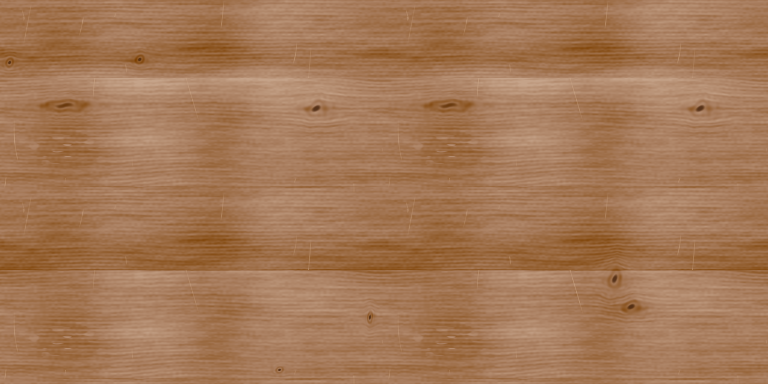
Give the GLSL for this texture, as a WebGL 1 fragment shader.

```glsl
precision highp float;
// Worn brown wood planks: a board pair tiled two by two, with knots, stains and scratches.

uniform vec2 u_resolution;

const vec3 DARK_WOOD = vec3(0.56, 0.35, 0.155);
const vec3 MID_WOOD = vec3(0.658, 0.487, 0.366);
const vec3 LIGHT_WOOD = vec3(0.755, 0.615, 0.51);
const vec3 KNOT_COLOR = vec3(0.31, 0.18, 0.10);
const vec3 SCRATCH_COLOR = vec3(0.84, 0.70, 0.57);
const vec2 TILES = vec2(2.0, 2.0);
const float FIRST_SEAM = 0.406;   // board edge, as a fraction of the tile height
const float SECOND_SEAM = 0.568;  // distance to the next edge, same unit
const float SEAM_WIDTH = 0.0012;
const float SCRATCH_WIDTH = 0.0010;
const float GRAIN_LINES = 58.0;
const float RIB_LINES = 50.0;
const int SCRATCHES = 18;

float hash(vec2 p) {
  return fract(sin(dot(p, vec2(127.1, 311.7))) * 4375.85);
}

// Value noise that wraps in x after the given whole number of cells.
float noise(vec2 p, float period) {
  vec2 i = floor(p), f = fract(p);
  f = f * f * (3.0 - 2.0 * f);
  float x0 = mod(i.x, period), x1 = mod(i.x + 1.0, period);
  float low = mix(hash(vec2(x0, i.y)), hash(vec2(x1, i.y)), f.x);
  float high = mix(hash(vec2(x0, i.y + 1.0)), hash(vec2(x1, i.y + 1.0)), f.x);
  return mix(low, high, f.y);
}

// Noise over one tile, centred on zero.
float tileNoise(vec2 p, float cols, float rows) {
  return noise(p * vec2(cols, rows), cols) - 0.5;
}

float wrapped(float x) { return fract(x + 0.5) - 0.5; }

float bump(float x, float width) { return exp(-x * x / (width * width)); }

// Bends the grain around a knot and adds its ring, streak and dark core.
void addKnot(vec2 d, vec2 size, inout float bend, inout float stain, inout float core) {
  vec2 n = d / size + 0.22 * sin(d.yx * 130.0 + 1.0);
  float e = length(n);
  bend -= 0.65 * d.y * exp(-0.10 * e * e);
  stain += exp(-0.30 * e * e) * (0.26 + 0.25 * cos(e * 4.0));
  stain += 0.26 * exp(-2.0 * n.y * n.y - 0.10 * n.x * n.x);
  core = max(core, 1.0 - smoothstep(0.25, 0.85, e));
}

// Thin curved marks, repeated in each tile and faded differently per tile.
float scratches(vec2 s, vec2 tile, float px) {
  float sum = 0.0;
  for (int k = 0; k < SCRATCHES; k++) {
    float id = float(k);
    vec2 d = s - vec2(hash(vec2(id, 3.1)), 0.5 * hash(vec2(id, 7.7)));
    d.x = wrapped(d.x);
    float len = mix(0.006, 0.08, pow(hash(vec2(id, 5.3)), 2.0));
    float tilt = 0.6 * (hash(vec2(id, 9.2)) - 0.5);
    float curve = 6.0 * (hash(vec2(id, 1.9)) - 0.5);
    float off = abs(d.x - tilt * d.y - curve * d.y * d.y);
    float line = 1.0 - smoothstep(0.0, SCRATCH_WIDTH + px * 0.6, off);
    float fade = 1.0 - smoothstep(0.5, 1.0, abs(d.y) / len);
    sum += line * fade * mix(0.25, 0.5, hash(tile + vec2(id, 2.3)));
  }
  return min(sum, 0.7);
}

void main() {
  vec2 uv = gl_FragCoord.xy / u_resolution;
  float px = 1.0 / u_resolution.y;
  vec2 p = vec2(uv.x * 2.0, 1.0 - uv.y);  // canvas height is 1, y runs down
  vec2 grid = vec2(uv.x * TILES.x, p.y * TILES.y - FIRST_SEAM);
  vec2 tile = floor(grid), t = fract(grid);
  float firstRow = 1.0 - step(0.5, abs(tile.y));
  float topRow = step(tile.y, -0.5);
  float board = step(SECOND_SEAM, t.y);

  // Knots: a pair in every column, then single ones.
  float bend = 0.0, stain = 0.0, core = 0.0, slit = 0.0;
  vec2 q = vec2(t.x, p.y);
  addKnot(q - vec2(0.174, 0.275), vec2(0.034, 0.009), bend, stain, slit);
  addKnot(q - vec2(0.826, 0.284), vec2(0.016, 0.012), bend, stain, core);
  addKnot(p - vec2(1.602, 0.729), vec2(0.010, 0.016), bend, stain, core);
  addKnot(p - vec2(1.646, 0.800), vec2(0.014, 0.010), bend, stain, core);
  addKnot(p - vec2(0.964, 0.828), vec2(0.004, 0.010), bend, stain, core);
  addKnot(p - vec2(0.729, 0.964), vec2(0.006, 0.005), bend, stain, core);
  addKnot(p - vec2(0.026, 0.164), vec2(0.006, 0.007), bend, stain, core);
  addKnot(p - vec2(0.365, 0.156), vec2(0.007, 0.007), bend, stain, core);

  // Broad shading: lighter below each edge, stained in soft uneven patches.
  float tone = 0.55 + 0.30 * tileNoise(t + board * 3.0, 5.0, 6.0);
  tone += (1.0 - smoothstep(0.0, 0.17, t.y)) * mix(0.0, 0.24, firstRow);
  tone -= 0.33 * smoothstep(0.70, 0.96, t.y);
  tone += 0.36 * topRow * smoothstep(0.88, 1.0, t.y);
  float sway = 0.08 * tileNoise(t, 3.0, 5.0);
  float patchy = 0.45 + 0.55 * max(bump(t.y - 0.36, 0.16), bump(t.y - 0.80, 0.18));
  float dark = bump(wrapped(t.x + sway - 0.15), 0.10) + bump(wrapped(t.x + sway - 0.57), 0.09);
  float pale = bump(wrapped(t.x - sway - 0.35), 0.09) + bump(wrapped(t.x - sway - 0.69), 0.08);
  tone += 0.10 * pale - 0.22 * patchy * dark;
  tone += 0.04 * (noise(p * vec2(3.0, 4.0) + 17.0, 64.0) - 0.5);

  // Grain, from wide streaks down to fine ribs and fibres.
  vec2 g = vec2(t.x, t.y + 2.0 * bend + board * 5.0);
  g.y += 0.018 * tileNoise(g, 4.0, 4.0) + 0.003 * tileNoise(g, 13.0, 12.0);
  tone += 0.13 * tileNoise(g, 3.0, 22.0);
  tone += 0.25 * tileNoise(g, 6.0, GRAIN_LINES);
  tone += 0.20 * tileNoise(g + 2.0, 36.0, GRAIN_LINES * 1.7);
  tone += 0.15 * tileNoise(g + 4.0, 130.0, GRAIN_LINES * 2.0);
  float ribs = sin(6.2832 * (RIB_LINES * g.y + tileNoise(g, 4.0, 9.0)));
  tone += 0.11 * ribs * (0.6 + tileNoise(g + 6.0, 5.0, 6.0));
  float streak = smoothstep(0.22, 0.42, tileNoise(g + 9.0, 6.0, 46.0));
  tone -= streak * (0.11 + 0.14 * smoothstep(0.75, 1.0, t.y));

  // Pale dashes in the worn patch of each tile.
  float worn = bump(wrapped(t.x - 0.17), 0.08) * bump(t.y - 0.37, 0.09);
  float dashes = smoothstep(0.12, 0.35, tileNoise(g + 1.0, 34.0, 84.0));
  tone += worn * (0.50 * dashes - 0.05);

  // Board edges, uneven along their length; the topmost one is worn away.
  float outer = min(t.y, 1.0 - t.y) / TILES.y;
  float inner = abs(t.y - SECOND_SEAM) / TILES.y;
  float seam = 1.0 - smoothstep(SEAM_WIDTH * 0.5, SEAM_WIDTH + px, min(outer, inner));
  float wornAway = step(outer, inner) * step(abs(p.y - 0.203), 0.02);
  float depth = mix(0.14, 0.28, step(outer, inner)) + 0.4 * tileNoise(t, 5.0, 1.0);
  tone -= seam * max(depth, 0.0) * (1.0 - wornAway);

  float shade = clamp(tone - stain, -0.4, 1.1) * 2.0;
  vec3 color = shade < 1.0 ? mix(DARK_WOOD, MID_WOOD, shade) : mix(MID_WOOD, LIGHT_WOOD, shade - 1.0);
  color = mix(color, KNOT_COLOR, max(0.85 * core, 0.40 * slit));
  float wear = scratches(vec2(t.x, t.y / TILES.y), tile, px);
  color = mix(color, SCRATCH_COLOR, wear * (0.7 + 0.8 * tileNoise(t, 60.0, 60.0)));
  gl_FragColor = vec4(color, 1.0);
}
```
